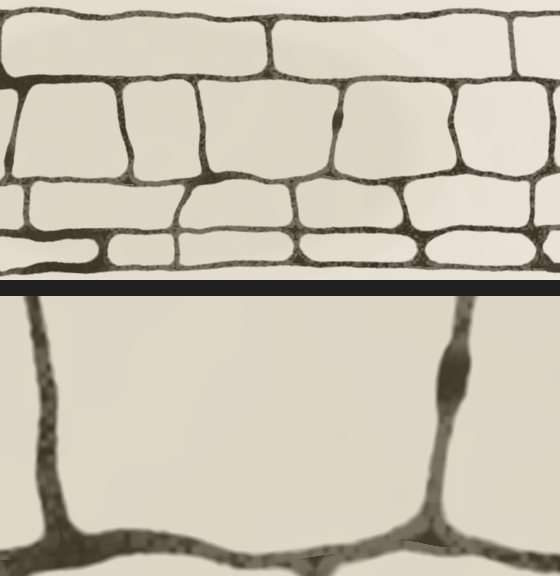
Top: the whole. Bottom: its middle third, enlarged.
Write a WebGL 1 fragment shader that draws this pattern.

```glsl
precision highp float;
// Hand-inked rubble wall: wavy course lines and jittered upright joints are
// distance fields, blended smoothly so ink pools at the corners. The strokes
// swell and fade with noise over a paper tinted by faint layered washes.

uniform vec2 u_resolution;

const vec3 PAPER_LIGHT = vec3(0.920, 0.888, 0.845);
const vec3 PAPER_TAN   = vec3(0.872, 0.836, 0.775);
const vec3 INK_DARK    = vec3(0.215, 0.180, 0.130);
const vec3 INK_FADED   = vec3(0.460, 0.420, 0.365);

const float STROKE_HALF   = 0.0078;  // half width, in canvas heights
const float STROKE_VARY   = 0.0040;
const float STROKE_SWELL  = 0.0085;
const float EDGE_SOFT     = 0.0045;
const float JOINT_JITTER  = 0.20;
const float JOINT_SLANT   = 0.35;
const float JOINT_WOBBLE  = 0.045;
const float FILLET_MIN    = 0.025;
const float FILLET_MAX    = 0.070;
const float CHAMFER_SIZE  = 0.055;
const float CHAMFER_SHARE = 0.22;

float hash(vec2 p) {
  return fract(sin(dot(p, vec2(127.1, 311.7))) * 43758.55);
}

float noise(vec2 p) {
  vec2 i = floor(p), f = fract(p);
  f = f * f * (3.0 - 2.0 * f);
  return mix(mix(hash(i), hash(i + vec2(1.0, 0.0)), f.x),
             mix(hash(i + vec2(0.0, 1.0)), hash(i + 1.0), f.x), f.y);
}

float smoothMin(float a, float b, float k) {
  float h = max(k - abs(a - b), 0.0) / k;
  return min(a, b) - 0.25 * k * h * h;
}

// Per course: height of its bed line, mean stone width, first joint.
vec3 courseShape(float row) {
  if (row < 0.5) return vec3(0.045, 0.390, 0.31);
  if (row < 1.5) return vec3(0.165, 0.455, 0.10);
  if (row < 2.5) return vec3(0.360, 0.410, 0.38);
  if (row < 3.5) return vec3(0.710, 0.914, 0.07);
  return vec3(0.945, 9.0, 5.0);  // open above the wall
}

float bedLine(float x, float row) {
  float seed = row * 7.3 + 2.5;
  return courseShape(row).x
       + 0.045 * (noise(vec2(x * 1.7, seed)) - 0.5)
       + 0.034 * (noise(vec2(x * 6.0, seed + 40.0)) - 0.5)
       + 0.008 * (noise(vec2(x * 21.0, seed + 80.0)) - 0.5);
}

// Distance to the nearest stroke centre; negative where ink pools.
float wallDistance(vec2 p) {
  float bed = 1.0, row = -1.0;
  vec3 shape = vec3(0.0, 9.0, 5.0);
  for (int i = 0; i < 5; i++) {
    float r = float(i);
    float y = bedLine(p.x, r);
    float slope = (bedLine(p.x + 0.004, r) - y) / 0.004;
    bed = min(bed, abs(p.y - y) / sqrt(1.0 + slope * slope));
    if (p.y > y) {
      row = r;
      shape = courseShape(r);
    }
  }

  float d = bed;
  float nearest = floor((p.x - shape.z) / shape.y + 0.5);
  for (int i = -1; i <= 1; i++) {
    float k = nearest + float(i);
    vec2 id = vec2(k + 11.0, row * 5.0 + 3.0);
    float x = shape.z + k * shape.y + JOINT_JITTER * (hash(id) - 0.5);
    x += JOINT_SLANT * (hash(id + 31.0) - 0.5) * (p.y - shape.x - 0.1);
    x += JOINT_WOBBLE * (noise(vec2(p.y * 9.0, k * 3.7 + row * 9.1)) - 0.5);
    float side = p.x - x;
    float fillet = mix(FILLET_MIN, FILLET_MAX, hash(id + 57.0));
    d = min(d, smoothMin(bed, abs(side), fillet));

    // Some corners are crossed by a short stroke, leaving a small hole.
    float pick = hash(id + 83.0);
    if (pick < CHAMFER_SHARE && side * (pick - 0.5 * CHAMFER_SHARE) > 0.0)
      d = min(d, 0.707 * abs(bed + abs(side) - CHAMFER_SIZE));
  }
  return d;
}

// Broad overlapping washes, each with a faint soft border.
vec3 paperColour(vec2 p) {
  vec2 q = (p - vec2(0.62, 0.50)) / vec2(1.0, 0.52);
  float r = length(q) + 0.14 * (noise(p * 2.3) - 0.5);
  float wash = 0.50 * (1.0 - smoothstep(0.78, 0.92, r))
             + 0.28 * (1.0 - smoothstep(1.01, 1.06, r))
             + 0.22 * (1.0 - smoothstep(1.10, 1.70, r));
  vec3 c = mix(PAPER_LIGHT, PAPER_TAN, wash);
  return c + 0.006 * (noise(p * 14.0) - 0.5);
}

void main() {
  vec2 p = gl_FragCoord.xy / u_resolution.y;
  float swell = smoothstep(0.66, 0.88, noise(p * vec2(4.0, 7.0) + 17.0));
  float halfWidth = STROKE_HALF + STROKE_VARY * noise(p * 13.0)
                  + STROKE_SWELL * swell;
  float d = wallDistance(p) - halfWidth
          + 0.0025 * (noise(p * 95.0) - 0.5);
  float soft = max(EDGE_SOFT, 0.8 / u_resolution.y);
  float ink = 1.0 - smoothstep(-soft, soft, d);

  // Thin strokes are dry and grainy, pooled ink is dark.
  float grain = 0.55 * noise(p * 110.0) + 0.45 * noise(p * 6.0 + 5.0);
  float pooled = max(swell, smoothstep(0.010, 0.018, -d));
  float fade = smoothstep(0.15, 0.80, grain) * (1.0 - 0.85 * pooled);
  vec3 inkColour = mix(INK_DARK, INK_FADED, fade);
  gl_FragColor = vec4(mix(paperColour(p), inkColour, ink * 0.97), 1.0);
}
```
